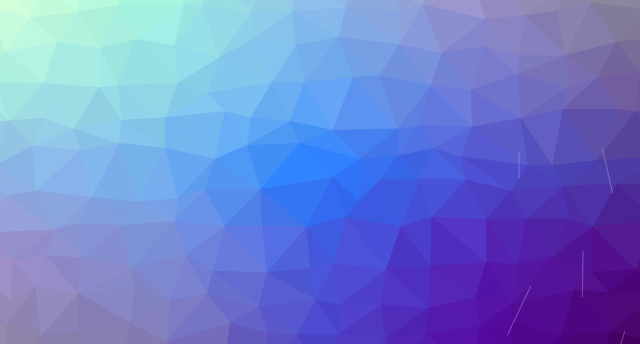
This background is drawn by a Shadertoy shader. Its source:

```glsl
const vec2 DENSITY = vec2(7.96, 9.63);  // mesh cells per canvas height
const vec2 SHIFT = vec2(0.0, 0.30);     // mesh offset in cells
const float JITTER = 0.66;              // spread of a vertex inside its cell

vec2 hash22(vec2 p) {
    vec3 q = fract(vec3(p.xyx) * vec3(0.1031, 0.1030, 0.0973));
    q += dot(q, q.yzx + 33.33);
    return fract((q.xx + q.yz) * q.zy);
}

float cross2(vec2 a, vec2 b) {
    return a.x * b.y - a.y * b.x;
}

// Five evenly spaced colour stops
vec3 ramp(float t, vec3 a, vec3 b, vec3 c, vec3 d, vec3 e) {
    float s = clamp(t, 0.0, 1.0) * 4.0;
    vec3 col = mix(a, b, clamp(s, 0.0, 1.0));
    col = mix(col, c, clamp(s - 1.0, 0.0, 1.0));
    col = mix(col, d, clamp(s - 2.0, 0.0, 1.0));
    return mix(col, e, clamp(s - 3.0, 0.0, 1.0));
}

// Colour field: mint corner, blue heart, violet corner
vec3 colourField(vec2 uv) {
    float x = uv.x;
    vec3 top = ramp(x, vec3(0.82, 1.00, 0.85), vec3(0.65, 0.97, 0.88),
        vec3(0.55, 0.74, 0.92), vec3(0.60, 0.56, 0.78), vec3(0.51, 0.50, 0.57));
    vec3 upper = ramp(x, vec3(0.66, 0.93, 0.87), vec3(0.58, 0.86, 0.91),
        vec3(0.41, 0.66, 0.95), vec3(0.45, 0.48, 0.83), vec3(0.45, 0.36, 0.60));
    vec3 middle = ramp(x, vec3(0.56, 0.71, 0.91), vec3(0.45, 0.69, 0.94),
        vec3(0.13, 0.48, 1.00), vec3(0.31, 0.32, 0.83), vec3(0.29, 0.22, 0.62));
    vec3 lower = ramp(x, vec3(0.62, 0.55, 0.78), vec3(0.50, 0.56, 0.84),
        vec3(0.28, 0.34, 0.86), vec3(0.33, 0.12, 0.70), vec3(0.32, 0.04, 0.52));
    vec3 bottom = ramp(x, vec3(0.57, 0.53, 0.67), vec3(0.50, 0.46, 0.69),
        vec3(0.30, 0.27, 0.79), vec3(0.34, 0.03, 0.63), vec3(0.27, 0.00, 0.38));
    return ramp(uv.y, bottom, lower, middle, upper, top);
}

// Mesh vertex in canvas heights; three fixed ones shape the bright fan
vec2 meshVertex(vec2 id) {
    vec2 v = id + (hash22(id + 17.0) - 0.5) * JITTER;
    if (id == vec2(7.0, 5.0)) v = vec2(6.92, 5.33);
    if (id == vec2(7.0, 4.0)) v = vec2(7.69, 4.37);
    if (id == vec2(8.0, 5.0)) v = vec2(8.33, 4.89);
    return (v + SHIFT) / DENSITY;
}

// Signed distance to a line, positive on its left
float leftOf(vec2 p, vec2 a, vec2 b) {
    return cross2(b - a, p - a) / length(b - a);
}

float triangleCover(vec2 p, vec2 a, vec2 b, vec2 c, float pixel) {
    float winding = sign(cross2(b - a, c - a));
    float d = min(leftOf(p, a, b) * winding, leftOf(p, b, c) * winding);
    d = min(d, leftOf(p, c, a) * winding);
    return clamp(d / pixel + 0.5, 0.0, 1.0);
}

// Flat facet colour, premultiplied by the coverage in alpha
vec4 facet(vec2 p, vec2 a, vec2 b, vec2 c, vec2 size, float pixel) {
    float cover = triangleCover(p, a, b, c, pixel);
    if (cover <= 0.0) return vec4(0.0);
    vec2 centre = (a + b + c) / 3.0;
    float shade = (hash22(floor(centre * 400.0)).x - 0.5) * 0.035;
    return vec4(colourField(centre / size) + shade, 1.0) * cover;
}

// Thin seam between two points given in canvas fractions
float seam(vec2 p, vec2 a, vec2 b, vec2 size, float pixel) {
    vec2 pa = p - a * size;
    vec2 ba = (b - a) * size;
    float d = length(pa - ba * clamp(dot(pa, ba) / dot(ba, ba), 0.0, 1.0));
    return 1.0 - smoothstep(0.0, 0.0004 + pixel, d);
}

void mainImage(out vec4 fragColor, in vec2 fragCoord) {
    float pixel = 1.0 / iResolution.y;
    vec2 size = iResolution.xy * pixel;
    vec2 p = fragCoord * pixel;
    vec2 cell = floor(p * DENSITY - SHIFT);

    // Triangulated mesh, each cell split along its shorter diagonal
    vec4 sum = vec4(colourField(p / size), 1.0) * 0.001;
    for (int j = -1; j <= 1; j++) {
        for (int i = -1; i <= 1; i++) {
            vec2 id = cell + vec2(i, j);
            vec2 a = meshVertex(id);
            vec2 b = meshVertex(id + vec2(1.0, 0.0));
            vec2 c = meshVertex(id + vec2(1.0, 1.0));
            vec2 d = meshVertex(id + vec2(0.0, 1.0));
            bool rising = distance(a, c) < distance(b, d);
            sum += facet(p, a, b, rising ? c : d, size, pixel);
            sum += facet(p, rising ? a : b, c, d, size, pixel);
        }
    }
    vec3 col = sum.rgb / sum.a;

    // Pale seams on the dark side
    float line = seam(p, vec2(0.941, 0.570), vec2(0.957, 0.440), size, pixel);
    line = max(line, seam(p, vec2(0.829, 0.167), vec2(0.793, 0.027), size, pixel));
    line = max(line, seam(p, vec2(0.911, 0.268), vec2(0.910, 0.138), size, pixel));
    line = max(line, seam(p, vec2(0.811, 0.558), vec2(0.811, 0.483), size, pixel));
    line = max(line, seam(p, vec2(0.976, 0.036), vec2(0.970, 0.000), size, pixel));
    col = mix(col, vec3(0.75, 0.70, 0.90), line * 0.35);

    fragColor = vec4(clamp(col, 0.0, 1.0), 1.0);
}
```
